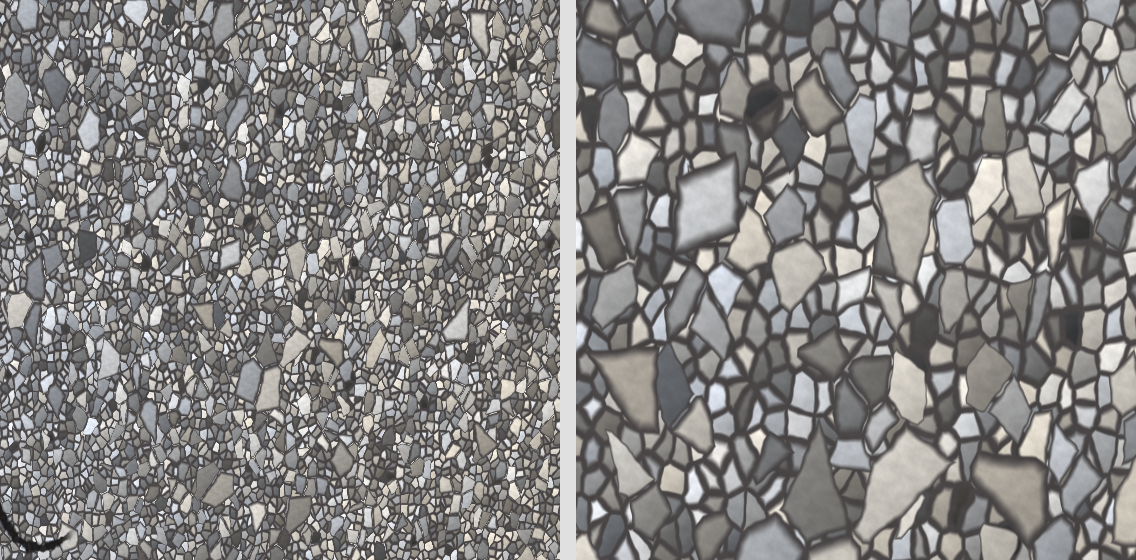
Left, the full canvas; right, a detail of the centre.
This texture is drawn by a WebGL 2 fragment shader. Its source:

```glsl
#version 300 es
precision highp float;
// Coarse gritty stone: upright angular grains packed tightly with dark gaps.
// Three cellular layers (grit, chips, pebbles) are stacked from fine to large,
// then a shadowed crack is cut into the lower left corner.
uniform vec2 u_resolution;
out vec4 fragColor;

const vec3 GAP = vec3(0.285, 0.270, 0.272);
const vec3 WARM = vec3(1.035, 1.0, 0.935);
const vec3 COOL = vec3(0.970, 1.0, 1.045);
const vec3 CRACK = vec3(0.09, 0.085, 0.09);

struct Grain {
    float edge;   // distance to the nearest cell border
    vec2 offset;  // position relative to the grain centre
    vec2 id;
};

vec3 hash3(vec2 p) {
    vec3 q = fract(p.xyx * vec3(0.1031, 0.1030, 0.0973));
    q += dot(q, q.yxz + 33.33);
    return fract((q.xxy + q.yzz) * q.zyx);
}

// Layered sines, roughly -1 to 1
float ripple(vec2 p) {
    float sum = 0.0, gain = 0.5;
    for (int i = 0; i < 4; i++) {
        sum += gain * sin(p.x + 1.3 * sin(p.y)) * cos(p.y + 0.7 * sin(p.x));
        p = mat2(1.5, 1.1, -1.1, 1.5) * p + 2.7;
        gain *= 0.6;
    }
    return sum;
}

vec2 seedPoint(vec2 cell, float salt) {
    return cell + 0.5 + 0.92 * (hash3(cell + salt).xy - 0.5);
}

// Cellular noise with true border distance
Grain findGrain(vec2 p, float salt) {
    vec2 base = floor(p), id = base, nearest = vec2(0.0);
    float best = 1e5;
    for (int y = -1; y <= 1; y++)
    for (int x = -1; x <= 1; x++) {
        vec2 cell = base + vec2(x, y);
        vec2 d = seedPoint(cell, salt) - p;
        if (dot(d, d) < best) { best = dot(d, d); nearest = d; id = cell; }
    }
    float edge = 1.0;
    for (int y = -2; y <= 2; y++)
    for (int x = -2; x <= 2; x++) {
        if (x == 0 && y == 0) continue;
        vec2 d = seedPoint(id + vec2(x, y), salt) - p;
        edge = min(edge, dot(0.5 * (nearest + d), normalize(d - nearest)));
    }
    return Grain(edge, -nearest, id);
}

// Grey level from lo to hi, tinted cool to warm, lit from the upper left
vec3 grainColor(Grain g, float lo, float hi, float warmth, float salt) {
    vec3 h = hash3(g.id + salt + 71.0);
    float tone = mix(lo, hi, h.x) + 0.10 * dot(g.offset, vec2(-0.5, 0.8));
    tone *= h.z < 0.04 ? 0.5 : 1.0;
    vec3 tint = mix(COOL, WARM, clamp(h.y + warmth, 0.0, 1.0));
    return tone * tint;
}

// Lays the chosen share of one grain layer over the colour below
vec3 addLayer(vec3 below, vec2 p, vec2 count, float share, vec2 range,
              float gapWidth, float warmth, float salt) {
    Grain g = findGrain(p * count, salt);
    vec3 h = hash3(g.id + salt + 19.0);
    float width = gapWidth * mix(0.5, 1.4, h.y);
    vec3 body = grainColor(g, range.x, range.y, warmth, salt);
    vec3 color = mix(GAP, body, smoothstep(0.2 * width, width, g.edge));
    float cover = step(h.x, share) * smoothstep(0.0, 0.3 * gapWidth, g.edge);
    return mix(below, color, share < 1.0 ? cover : 1.0);
}

// Shadow of a bowed crack that ends a short way in from the left
float crackShadow(vec2 uv) {
    float x = uv.x - 0.06;
    float bend = x < 0.0 ? 18.0 : 5.0;
    float curve = 0.022 + bend * x * x + 0.006 * ripple(uv * 90.0);
    float dist = abs(uv.y - curve) / sqrt(1.0 + 4.0 * bend * bend * x * x);
    float width = 0.010 + 0.004 * ripple(uv * 60.0 + 4.0);
    return (1.0 - smoothstep(0.4 * width, width, dist))
         * (1.0 - smoothstep(0.11, 0.14, uv.x));
}

void main() {
    vec2 uv = gl_FragCoord.xy / u_resolution.y;

    // Grains lean a little and get shorter towards the bottom
    vec2 p = vec2(uv.x, uv.y * (1.15 - 0.15 * uv.y));
    p.x -= 0.10 * uv.y * uv.x;
    p += 0.0025 * vec2(ripple(uv * 70.0), ripple(uv.yx * 60.0 + 5.0));

    float warmth = 0.5 * (uv.x - 0.5) + 0.15 * ripple(uv * 9.0);
    vec3 color = addLayer(GAP, p, vec2(86.0, 54.0), 1.0, vec2(0.40, 0.93), 0.24, warmth, 3.0);
    color = addLayer(color, p, vec2(54.0, 31.0), 0.42, vec2(0.45, 0.91), 0.19, warmth, 137.0);
    color = addLayer(color, p, vec2(29.0, 16.0), 0.09, vec2(0.46, 0.84), 0.14, warmth + 0.1, 291.0);

    // Surface mottling and broad drifts of light and dark
    color *= 1.0 + 0.07 * ripple(uv * 260.0) + 0.06 * ripple(uv * 14.0 + 2.0);
    color = mix(color, CRACK, 0.92 * crackShadow(uv));
    fragColor = vec4(clamp(color, 0.0, 1.0), 1.0);
}
```
